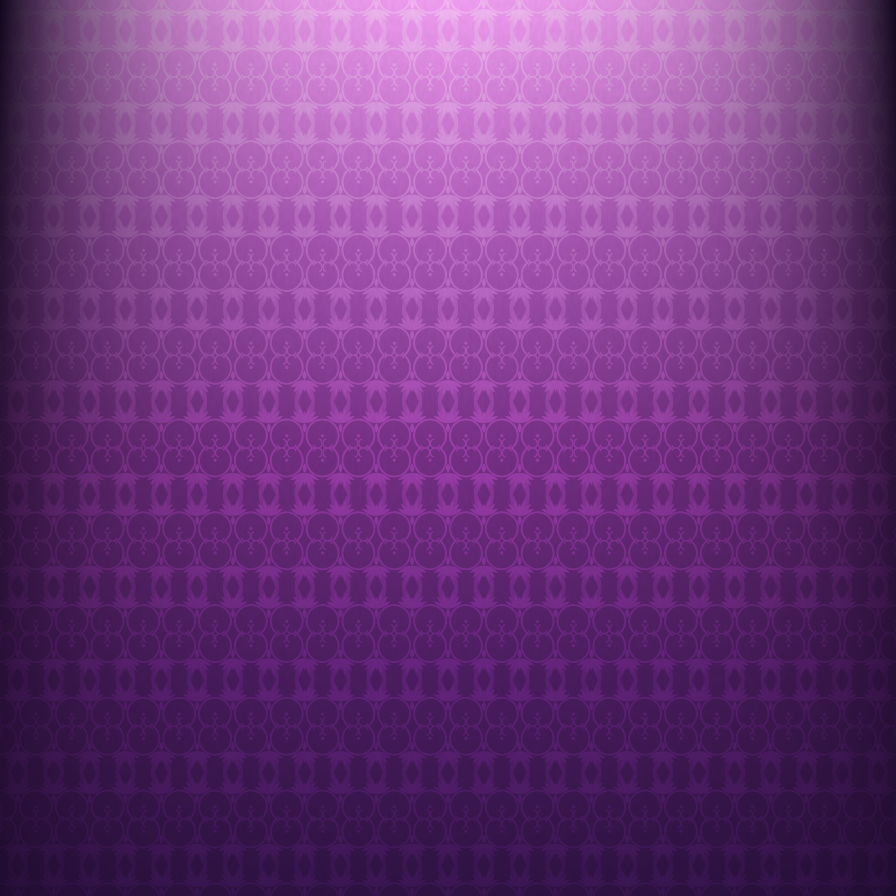
Give the GLSL for this pattern, as a Shadertoy shader.

```glsl
const float COLUMNS = 25.0;         // motifs across; one column is one motif unit
const float ROWS = 9.66;            // bands down, one centred on the canvas
const float RING_RADIUS = 0.445;
const float RING_OFFSET = 0.35;
const float LINE_HALF = 0.027;
const float CURL_RADIUS = 0.13;
const float CURL_THINNING = 0.009;
const vec2 CURL_CENTRE = vec2(0.14, 0.13);
const float LEAF_HALF = 0.055;
const float LINE_OPACITY = 0.70;
const float LEAF_OPACITY = 0.78;
const float FRAME_OPACITY = 0.52;
const float GRAIN = 0.03;
const float EDGE_FALLOFF = 0.14;
const vec3 EDGE_COLOUR = vec3(0.07, 0.025, 0.115);

// Cloth colours from bottom to top, evenly spaced
const vec3 CLOTH[5] = vec3[5](
    vec3(0.18, 0.07, 0.26), vec3(0.30, 0.115, 0.38), vec3(0.47, 0.19, 0.53),
    vec3(0.69, 0.36, 0.73), vec3(0.96, 0.63, 0.96));
const vec3 PRINT[5] = vec3[5](
    vec3(0.24, 0.09, 0.34), vec3(0.43, 0.15, 0.53), vec3(0.67, 0.27, 0.72),
    vec3(0.80, 0.51, 0.83), vec3(0.97, 0.77, 0.97));

vec3 ramp(vec3 stops[5], float t) {
    vec3 c = stops[0];
    for (int i = 1; i < 5; i++)
        c = mix(c, stops[i], clamp(t * 4.0 - float(i - 1), 0.0, 1.0));
    return c;
}

vec2 hashGradient(vec2 cell) {
    float a = fract(sin(dot(cell, vec2(127.1, 311.7))) * 43758.5) * 6.2832;
    return vec2(cos(a), sin(a));
}

float gradientNoise(vec2 p) {
    vec2 i = floor(p), f = fract(p);
    vec2 w = f * f * f * (f * (f * 6.0 - 15.0) + 10.0);
    vec2 e = vec2(1.0, 0.0);
    float a = dot(hashGradient(i), f);
    float b = dot(hashGradient(i + e.xy), f - e.xy);
    float c = dot(hashGradient(i + e.yx), f - e.yx);
    float d = dot(hashGradient(i + e.xx), f - e.xx);
    return mix(mix(a, b, w.x), mix(c, d, w.x), w.y);
}

float ring(vec2 p, float radius) {
    return abs(length(p) - radius) - LINE_HALF;
}

// Pointed leaf growing from the local origin along dir
float leaf(vec2 p, vec2 dir, float len, float halfWidth) {
    float t = dot(p, dir) / len;
    float side = abs(dot(p, vec2(-dir.y, dir.x)));
    return (side - 4.0 * halfWidth * t * (1.0 - t)) * 0.85;
}

// Paired rings with inward curls and dots; p is measured from the band centre
float scrollwork(vec2 p) {
    vec2 q = abs(p);
    float d = ring(q - vec2(0.0, RING_OFFSET), RING_RADIUS);
    vec2 c = q - CURL_CENTRE;
    float curl = ring(c, CURL_RADIUS) + CURL_THINNING;
    d = min(d, max(curl, dot(c, vec2(0.7071)) - 0.05));
    return min(d, length(q - vec2(0.0, 0.34)) - 0.045);
}

// Leaf fan rooted in the cusp between rings; g is folded about the gap centre
float leafFan(vec2 g) {
    vec2 p = g - vec2(0.0, 0.60);
    float d = leaf(p, vec2(0.0, 1.0), 0.26, LEAF_HALF);
    for (int i = 0; i < 4; i++) {
        float a = float(i) * 0.37;
        float len = i == 0 ? 0.32 : 0.50 - 0.02 * float(i);
        d = min(d, leaf(p, vec2(sin(a), -cos(a)), len, LEAF_HALF));
    }
    return d;
}

// Slim upright leaves around a diamond opening
float diamondFrame(vec2 g) {
    float opening = 0.17 * (1.0 - g.x / 0.19 - g.y / 0.38);
    float sides = g.x - 0.28 + 0.5 * g.y * g.y;
    return max(max(sides, opening), g.y - 0.48);
}

float cover(float d, float pixel) {
    return 1.0 - smoothstep(-0.6 * pixel, 0.6 * pixel, d);
}

void mainImage(out vec4 fragColor, in vec2 fragCoord) {
    vec2 uv = fragCoord / iResolution.xy;
    float pixel = COLUMNS / min(iResolution.x, iResolution.y);

    // Repeat in columns and bands
    vec2 period = vec2(1.0, COLUMNS / ROWS);
    vec2 p = (uv - vec2(0.0, 0.5)) * COLUMNS;
    p -= period * round(p / period);
    vec2 g = 0.5 * period - abs(p);

    // Printed motif
    float ink = LINE_OPACITY * cover(scrollwork(p), pixel);
    ink = max(ink, LEAF_OPACITY * cover(leafFan(g), pixel));
    ink = max(ink, FRAME_OPACITY * cover(diamondFrame(g), pixel));
    vec3 colour = mix(ramp(CLOTH, uv.y), ramp(PRINT, uv.y), ink);

    // Fine upright weave and side shading, deeper towards the top
    colour *= 1.0 + GRAIN * gradientNoise(uv * vec2(220.0, 110.0));
    float edge = min(uv.x, 1.0 - uv.x);
    float depth = mix(0.5, 1.0, uv.y);
    colour = mix(colour, EDGE_COLOUR, depth * exp(-edge / EDGE_FALLOFF));
    fragColor = vec4(colour, 1.0);
}
```
